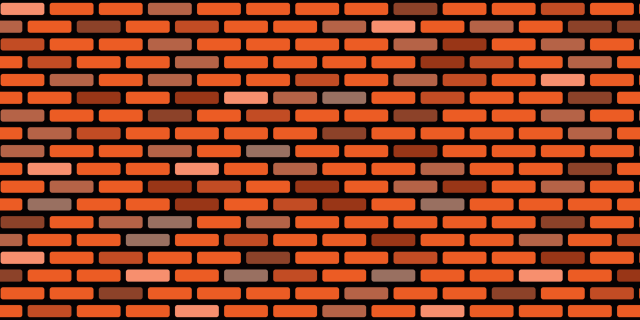
Write a Shadertoy shader that draws this pattern.

```glsl
#define ROWS 18.0
#define BRICK_PITCH 0.1535
#define BRICK_HALF vec2(0.0685, 0.0190)
#define CORNER_RADIUS 0.0080
#define ROW_SHIFT 0.551
#define START_SHIFT 0.0065
#define ACCENT_SHARE 0.41
#define ACCENT_JITTER 0.3
#define MORTAR vec3(0.018, 0.008, 0.012)
#define ORANGE vec3(0.925, 0.362, 0.143)

// Fired-clay tints; the commoner ones appear twice
const vec3 ACCENTS[8] = vec3[8](
    vec3(0.76, 0.30, 0.14), vec3(0.71, 0.39, 0.28),
    vec3(0.60, 0.44, 0.38), vec3(0.60, 0.21, 0.09),
    vec3(0.55, 0.26, 0.16), vec3(0.97, 0.56, 0.43),
    vec3(0.76, 0.30, 0.14), vec3(0.71, 0.39, 0.28));

float hash(vec2 p) {
    vec3 q = fract(vec3(p.xyx) * 0.1031);
    q += dot(q, q.yzx + 33.33);
    return fract((q.x + q.y) * q.z);
}

float roundedBox(vec2 p, vec2 halfSize, float radius) {
    vec2 d = abs(p) - halfSize + radius;
    return length(max(d, 0.0)) + min(max(d.x, d.y), 0.0) - radius;
}

// Golden-ratio steps keep the accents spread along each course
vec3 brickColor(vec2 id) {
    float spread = fract(id.x * 0.618 + hash(vec2(id.y, 7.0))
                         + ACCENT_JITTER * hash(id + 19.0));
    int tint = int(8.0 * hash(id + 53.0));
    return spread < ACCENT_SHARE ? ACCENTS[tint] : ORANGE;
}

void mainImage(out vec4 fragColor, in vec2 fragCoord) {
    float pixel = 1.0 / iResolution.y;
    vec2 uv = fragCoord * pixel;

    // Running bond, courses counted from the top
    vec2 pitch = vec2(BRICK_PITCH, 1.0 / ROWS);
    vec2 grid = vec2(uv.x + START_SHIFT, 1.0 - uv.y) / pitch;
    float row = floor(grid.y);
    grid.x -= ROW_SHIFT * mod(row, 2.0);
    vec2 id = vec2(floor(grid.x) + 1.0, row);
    vec2 local = (fract(grid) - 0.5) * pitch;

    // Rounded brick over mortar
    float dist = roundedBox(local, BRICK_HALF, CORNER_RADIUS);
    float cover = 1.0 - smoothstep(-0.7 * pixel, 0.7 * pixel, dist);
    fragColor = vec4(mix(MORTAR, brickColor(id), cover), 1.0);
}
```
